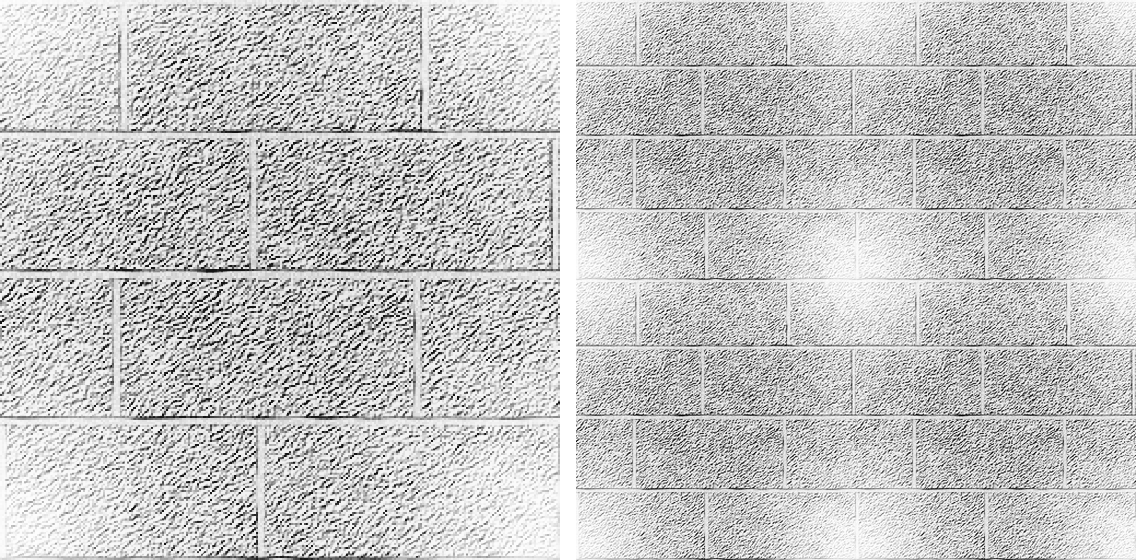
Left: one tile. Right: repeated 2 by 2.
Give the GLSL for this texture, as a Shadertoy shader.

```glsl
// Embossed block wall in grey: four courses of two long blocks in running bond.
// Crisp square grain with a slight slant is summed over a wrapping lattice; pale
// joints carry broken shadow lines, and contrast fades from middle to corners.

const float TAU = 6.2831853;
const float CELLS = 256.0;

// Hash of a lattice cell that repeats after n cells.
float hash(vec2 cell, float n) {
    vec3 q = fract(mod(cell, n).xyx * 0.1031);
    q += dot(q, q.yzx + 33.33);
    return fract((q.x + q.y) * q.z);
}

// Value noise with n cells across the canvas.
float softNoise(vec2 p, float n) {
    vec2 c = floor(p * n), f = fract(p * n);
    f = f * f * (3.0 - 2.0 * f);
    vec2 e = vec2(1.0, 0.0);
    return mix(mix(hash(c, n), hash(c + e, n), f.x),
               mix(hash(c + e.yx, n), hash(c + e.xx, n), f.x), f.y);
}

// Short chips rising to the right plus single specks; mean 0, deviation near 1.
float chipGrain(vec2 q) {
    vec2 base = floor(q), along = vec2(0.8, 0.6);
    float sum = 0.0;
    for (int j = -2; j <= 2; j++) {
        for (int i = -2; i <= 2; i++) {
            vec2 cell = base + vec2(i, j);
            vec2 d = q - cell - 0.5;
            float u = dot(d, along) / 0.84;
            float v = dot(d, vec2(-along.y, along.x)) / 0.6;
            float chip = (1.0 - v * v) * exp(-0.5 * (u * u + v * v));
            float speck = 0.4 * exp(-3.0 * dot(d, d));
            sum += (hash(cell, CELLS) - 0.5) * (chip + speck);
        }
    }
    return sum * 2.3;
}

// Signed distance to the nearest of lines spaced evenly by the given gap.
float nearestLine(float x, float gap) {
    return (fract(x / gap + 0.5) - 0.5) * gap;
}

float band(float d, float halfWidth) {
    return 1.0 - smoothstep(halfWidth - 0.001, halfWidth + 0.001, abs(d));
}

// Pale mortar with a shadow on its negative side and a thin line on the other.
float addJoint(float ink, float d, float shadow, float edge, float mortar) {
    ink = mix(ink, mortar, band(d, 0.0055));
    ink = mix(ink, edge, band(d - 0.0068, 0.0015) * 0.6);
    return mix(ink, shadow, band(d + 0.0070, 0.0022) * 0.9);
}

void mainImage(out vec4 fragColor, in vec2 fragCoord) {
    // Flatten each cell to a nearly constant square with a narrow soft border
    vec2 q = fragCoord / iResolution.xy * CELLS - 0.5;
    q = floor(q) + 0.5 + smoothstep(0.25, 0.75, fract(q));
    vec2 p = q / CELLS;

    // Contrast: strongest in the middle, faint in the corners
    float centre = 0.5 + 0.25 * (cos(TAU * (p.x - 0.5)) + cos(TAU * (p.y - 0.54)));
    float contrast = mix(0.25, 1.42, 1.0 - pow(max(1.0 - centre, 0.0), 1.8));

    // Stone grain, with darker and paler patches
    float blotch = 0.4 * softNoise(p, 14.0) + 0.6 * softNoise(p + 0.37, 41.0);
    float relief = max(chipGrain(q) + 0.75 + 0.4 * blotch, 0.0);
    float ink = 0.03 + 0.105 * relief * relief * mix(0.8, 1.2, blotch);

    // Slightly uneven courses and upright joints
    float wobble = 0.002 * (softNoise(p, 24.0) - 0.5);
    float y = p.y - 0.003 - 0.0085 * cos(TAU * (p.y - 0.625));
    float dy = nearestLine(y, 0.25) - wobble;
    float course = mod(floor(y * 4.0), 4.0);
    float shift = mix(0.46, 0.215, mod(course, 2.0))
                + 0.0065 * sign(abs(course - 1.5) - 1.0);
    float dx = nearestLine(p.x - shift, 1.0);
    float dx2 = nearestLine(p.x - shift - 0.538, 1.0);
    if (abs(dx2) < abs(dx)) dx = dx2;

    // Joints, worn and broken along their length
    float wear = smoothstep(0.25, 0.75, softNoise(p + 0.13, 20.0));
    float fleck = hash(floor(q), CELLS);
    float mortar = 0.03 + 0.09 * fleck;
    ink = addJoint(ink, dx + wobble, 0.12 + 0.7 * wear * sqrt(fleck), 0.1 + 0.4 * fleck, mortar);
    ink = addJoint(ink, -dy, 0.3 + 0.4 * wear + 0.2 * fleck, 0.08 + 0.6 * wear * fleck, mortar);

    float paper = mix(1.0, 0.965, centre);
    fragColor = vec4(vec3(clamp(paper - contrast * ink, 0.08, 1.0)), 1.0);
}
```
